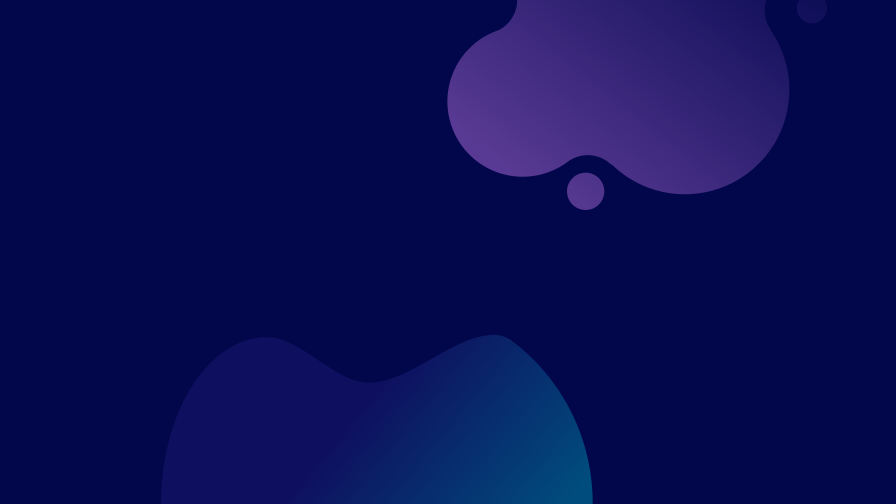
Write a WebGL 2 fragment shader that draws this background.

```glsl
#version 300 es
precision highp float;

uniform vec2 u_resolution;
out vec4 fragColor;

const vec3 NAVY = vec3(0.006, 0.024, 0.29);
const vec3 VIOLET = vec3(0.345, 0.224, 0.576);
const vec3 INDIGO = vec3(0.09, 0.075, 0.37);
const vec3 DEEP_BLUE = vec3(0.056, 0.06, 0.372);
const vec3 TEAL = vec3(0.0, 0.30, 0.49);

float circle(vec2 p, vec2 center, float radius) {
    return length(p - center) - radius;
}

float ellipse(vec2 p, vec2 center, vec2 radii) {
    vec2 q = (p - center) / radii;
    float k = length(q);
    return k * (k - 1.0) / max(length(q / radii), 1e-4);
}

float polygon(vec2 p, vec2 v[6]) {
    float d = dot(p - v[0], p - v[0]);
    float side = 1.0;
    for (int i = 0, j = 5; i < 6; j = i, i++) {
        vec2 e = v[j] - v[i];
        vec2 w = p - v[i];
        vec2 b = w - e * clamp(dot(w, e) / dot(e, e), 0.0, 1.0);
        d = min(d, dot(b, b));
        bvec3 c = bvec3(p.y >= v[i].y, p.y < v[j].y, e.x * w.y > e.y * w.x);
        if (all(c) || all(not(c))) side = -side;
    }
    return side * sqrt(d);
}

// Two lobes joined by a core, with round fillets carved between them
float cloud(vec2 p) {
    vec2 leftLobe = vec2(9.333, 7.188);
    vec2 rightLobe = vec2(12.23, 7.396);
    vec2 topNotch = vec2(8.631, 9.0);
    vec2 lowNotch = vec2(10.496, 5.625);
    vec2 sideNotch = vec2(14.26, 8.813);
    float notchRadius = 0.604;

    vec2 core[6] = vec2[6](topNotch, leftLobe, lowNotch, rightLobe,
                           sideNotch, vec2(11.5, 14.0));
    float d = polygon(p, core);
    d = max(d, -circle(p, topNotch, notchRadius));
    d = max(d, -circle(p, lowNotch, notchRadius));
    d = max(d, -circle(p, sideNotch, notchRadius));
    d = min(d, circle(p, leftLobe, 1.344));
    return min(d, circle(p, rightLobe, 1.865));
}

// Height of the saddle between the two crests of the hill
float saddle(float x) {
    float h = mix(2.979, 2.167, smoothstep(4.771, 6.583, x));
    h = mix(h, 3.021, smoothstep(6.583, 8.833, x));
    float past = max(x - 8.833, 0.0);
    return h - 1.136 * past * past;
}

float hill(vec2 p) {
    if (p.x < 4.771) return ellipse(p, vec2(4.771, 0.0), vec2(1.896, 2.979));
    if (p.x > 9.104) return circle(p, vec2(6.958, 0.02), 3.625);
    float slope = (saddle(p.x + 0.01) - saddle(p.x - 0.01)) / 0.02;
    return (p.y - saddle(p.x)) / sqrt(1.0 + slope * slope);
}

float along(vec2 p, vec2 start, vec2 end) {
    vec2 axis = end - start;
    return dot(p - start, axis) / dot(axis, axis);
}

float coverage(float d, float pixel) {
    return clamp(0.5 - d / pixel, 0.0, 1.0);
}

void main() {
    // The canvas is nine units high
    float pixel = 9.0 / u_resolution.y;
    vec2 p = gl_FragCoord.xy * pixel;

    // Violet cloud and its two droplets share one gradient
    float blobs = cloud(p);
    blobs = min(blobs, circle(p, vec2(10.458, 5.583), 0.333));
    blobs = min(blobs, circle(p, vec2(14.5, 8.854), 0.27));
    float fade = along(p, vec2(9.79, 5.46), vec2(12.92, 9.42));
    vec3 cloudColor = mix(VIOLET, INDIGO, clamp(fade, 0.0, 1.12));

    // Blue hill turning teal toward the lower right
    float tint = along(p, vec2(5.94, 1.125), vec2(8.99, -1.39));
    vec3 hillColor = mix(DEEP_BLUE, TEAL, clamp(tint, 0.0, 1.0));

    vec3 color = mix(NAVY, hillColor, coverage(hill(p), pixel));
    color = mix(color, cloudColor, coverage(blobs, pixel));
    fragColor = vec4(color, 1.0);
}
```
